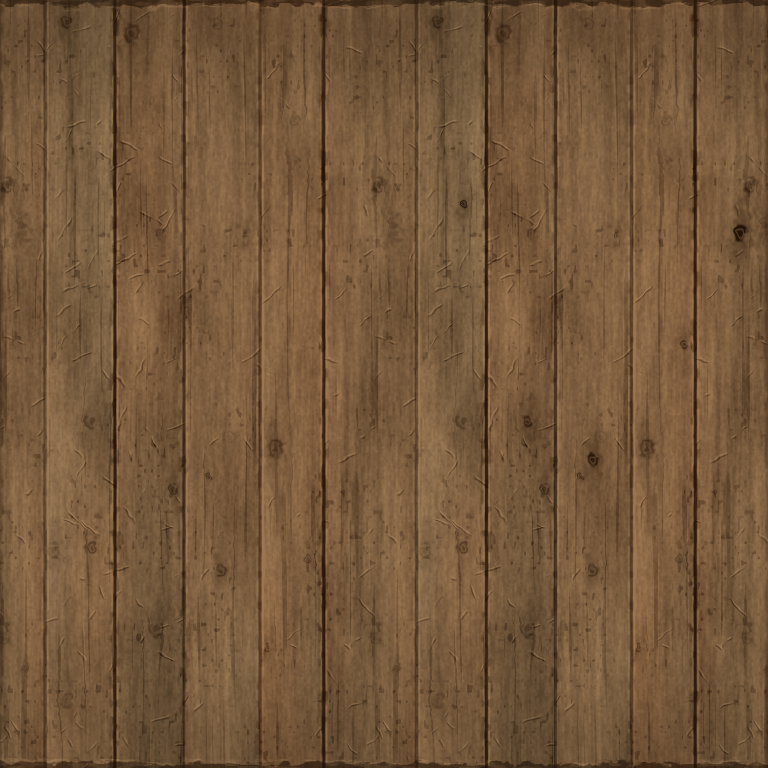
This texture is drawn by a Shadertoy shader. Its source:

```glsl
// Worn brown timber wall: vertical planks in a repeating group of five, with knots and scratches
#define PERIOD 0.4837        // width of one group of five planks
#define OFFSET 0.0586        // left edge of the first whole group
#define SEAM_WIDTH 0.0019
#define KNOTS 5              // knots per plank
#define SCRATCH_CELL 0.04
#define SCRATCH_WIDTH 0.0010
#define BASE_TONE 0.885
#define DARK_WOOD vec3(0.125, 0.06, 0.015)
#define LIGHT_WOOD vec3(0.54, 0.413, 0.282)

// Per-plank values; each seam lies on the left side of its plank
const float SEAM[6] = float[6](0.0, 0.091, 0.181, 0.280, 0.363, PERIOD);
const float SEAM_DEPTH[6] = float[6](0.4, 0.95, 0.75, 0.5, 0.95, 0.4);
const float SCRATCHED[5] = float[5](0.8, 0.7, 0.15, 0.2, 0.5);
const float WARMTH[5] = float[5](-0.3, -0.2, 0.1, 0.5, 0.1);

float hash(vec2 p) {
    vec3 a = fract(p.xyx * 0.1031);
    a += dot(a, a.yzx + 33.33);
    return fract((a.x + a.y) * a.z);
}

float noise(vec2 p) {
    vec2 i = floor(p), f = fract(p);
    f = f * f * (3.0 - 2.0 * f);
    return mix(mix(hash(i), hash(i + vec2(1, 0)), f.x),
               mix(hash(i + vec2(0, 1)), hash(i + vec2(1, 1)), f.x), f.y);
}

float fbm(vec2 p) {
    float sum = 0.0, amp = 0.5;
    for (int i = 0; i < 4; i++, amp *= 0.5, p = p * 2.03 + 17.0) sum += amp * noise(p);
    return sum;
}

float bell(float x) { return exp(-x * x); }

// Darkness of the knots in x, sideways bend of the grain around them in y
vec2 knots(vec2 p, float id, float width, int count, float strength) {
    vec2 result = vec2(0);
    vec2 rough = vec2(noise(p * 170.0 + id), noise(p * 170.0 + 60.0 + id)) - 0.5;
    for (int i = 0; i < count; i++) {
        vec2 key = vec2(id * 7.0 + 3.0, float(i) * 5.0 + 11.0);
        vec2 centre = vec2(mix(0.12, 0.88, hash(key)) * width, hash(key + 31.0));
        float radius = mix(0.003, 0.0085, hash(key + 57.0));
        float depth = strength * mix(0.25, 0.9, hash(key + 83.0));
        vec2 d = p - centre;
        float r = length((d + 0.005 * rough) * vec2(1.0, 0.8));
        float halo = bell(length((d + 0.012 * rough) * vec2(1.0, 0.35)) / (radius * 2.0));
        float ring = bell((r - radius) / (radius * 0.28)) * smoothstep(0.2, 0.5, noise(p * 150.0));
        float core = smoothstep(radius * 0.65, radius * 0.35, r);
        result += vec2(depth * (0.36 * halo + 0.6 * ring + 0.5 * core), d.x * halo * 0.6);
    }
    return result;
}

// Short broken dents, lit on one side and shaded on the other
float scratches(vec2 p, float density, float pixel) {
    float sum = 0.0, w = max(SCRATCH_WIDTH, pixel * 0.5);
    vec2 cell = floor(p / SCRATCH_CELL);
    for (int j = -1; j <= 1; j++)
    for (int i = -1; i <= 1; i++) {
        vec2 key = cell + vec2(i, j);
        vec2 jitter = vec2(hash(key + 5.0), hash(key + 29.0));
        float angle = mix(0.3, 1.2, hash(key + 43.0));
        if (hash(key + 61.0) < 0.35) angle = -angle;
        vec2 d = p - (key + jitter) * SCRATCH_CELL;
        float c = cos(angle), s = sin(angle);
        d = vec2(c * d.x + s * d.y, c * d.y - s * d.x);
        d.y += 0.004 * (noise(p * 110.0) - 0.5);
        float len = mix(0.006, 0.022, hash(key + 97.0));
        float along = smoothstep(len, len * 0.6, abs(d.x)) * step(hash(key + 113.0), density);
        sum += along * (bell((d.y - w) / w) - 1.4 * bell((d.y + w) / w));
    }
    return sum * smoothstep(0.2, 0.6, noise(p * 90.0 + 9.0));
}

void mainImage(out vec4 fragColor, in vec2 fragCoord) {
    vec2 uv = fragCoord / iResolution.xy;
    float pixel = 1.0 / iResolution.y;

    // Locate the group and the plank
    float group = floor((uv.x - OFFSET) / PERIOD);
    vec2 p = vec2(uv.x - OFFSET - group * PERIOD, uv.y);
    int plank = 0;
    for (int i = 1; i < 5; i++) if (p.x >= SEAM[i]) plank = i;
    float id = float(plank);
    float width = SEAM[plank + 1] - SEAM[plank];
    vec2 local = vec2(p.x - SEAM[plank], p.y);

    // Knots shared by all groups, and a few only in the right-hand group
    vec2 knot = knots(local, id, width, KNOTS, 0.75);
    if (group > 0.5) knot += knots(local, id + 40.0, width, 1, 1.4);

    // Grain, stains and fine wear
    vec2 g = vec2(p.x - knot.y + 0.005 * noise(vec2(id * 9.0, p.y * 5.0)), p.y + id * 3.7);
    float stain = fbm(g * vec2(24.0, 7.0) + 40.0) - 0.47;
    float grain = fbm(g * vec2(150.0, 4.5)) - 0.47;
    float fibre = noise(g * vec2(400.0, 60.0)) - 0.5;
    float crack = smoothstep(0.78, 0.90, noise(g * vec2(260.0, 7.0) + 90.0));
    float pits = smoothstep(0.76, 0.90, noise(g * vec2(230.0, 150.0)));
    float grit = noise(p * vec2(310.0, 230.0)) + 0.7 * noise(p * vec2(480.0, 410.0) + 70.0) - 0.85;
    float tone = BASE_TONE + 0.48 * stain + 0.32 * grain + 0.14 * fibre + 0.12 * grit;
    tone += 0.07 * (hash(vec2(id, 19.0)) - 0.5);
    tone -= 0.20 * crack + 0.26 * pits * smoothstep(0.40, 0.8, noise(p * 22.0));
    tone += 0.25 * scratches(p, SCRATCHED[plank], pixel);
    tone *= 1.0 - min(knot.x, 0.97);

    // Seams: narrow groove, chipped shade and a broken bright rim
    float w = max(SEAM_WIDTH, pixel * 0.6);
    for (int i = 0; i < 6; i++) {
        float row = float(i % 5);
        float d = p.x - SEAM[i] + 0.0005 * (noise(vec2(p.y * 60.0, row)) - 0.5);
        float wear = noise(vec2(p.y * 6.0, row * 4.0 + 2.0));
        float chips = smoothstep(0.5, 0.75, noise(p * vec2(210.0, 95.0) + 33.0));
        float rim = bell((d - 2.0 * w) / (0.6 * w)) + 0.6 * bell((d + 2.0 * w) / (0.6 * w));
        float groove = smoothstep(1.5 * w, 0.5 * w, abs(d));
        tone -= 0.45 * SEAM_DEPTH[i] * bell(d / (w * 3.0)) * chips;
        tone += 0.24 * smoothstep(0.2, 0.6, wear) * rim;
        tone *= 1.0 - SEAM_DEPTH[i] * (0.65 + 0.25 * wear) * groove;
    }

    // Ragged broken dark border and gentle shading toward top and bottom
    vec2 edge = min(uv, 1.0 - uv);
    float side = step(0.5, uv.y) * 20.0;
    float ragged = 0.016 * fbm(vec2(uv.x * 70.0, side + uv.y * 140.0)) - 0.001;
    float flecks = smoothstep(0.45, 0.75, noise(vec2(uv.x * 60.0, side + uv.y * 200.0)));
    tone += 0.25 * bell((edge.y - ragged - 0.002) / 0.002) * flecks;
    tone *= mix(0.40 + 0.25 * flecks, 1.0, smoothstep(ragged - 0.002, ragged + 0.001, edge.y));
    tone *= mix(0.65, 1.0, smoothstep(0.0, 0.006, edge.x + 0.005 * (noise(uv * 80.0) - 0.5)));
    tone *= mix(0.83, 1.0, smoothstep(0.0, 0.17, edge.y));

    // Tone to wood colour, with warm and greyish areas
    vec3 color = mix(DARK_WOOD, LIGHT_WOOD, clamp(tone, 0.0, 1.15));
    float warm = WARMTH[plank] + 2.0 * (noise(g * vec2(14.0, 4.0) + 7.0) - 0.5);
    color += warm * vec3(0.010, -0.004, -0.007);
    fragColor = vec4(color, 1.0);
}
```
